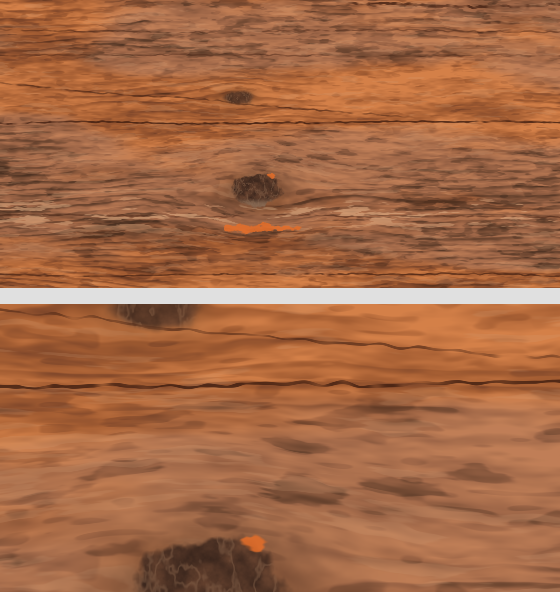
Top: the whole. Bottom: its middle third, enlarged.
Reproduce this texture procedurally as a WebGL 1 fragment shader.

```glsl
precision highp float;
uniform vec2 u_resolution;

#define BIG_KNOT vec2(0.896, 0.34)
#define BIG_SIZE vec2(0.098, 0.064)
#define SMALL_KNOT vec2(0.828, 0.66)
#define SMALL_SIZE vec2(0.054, 0.028)
#define BASE_TONE 0.67
#define STREAKS 1.25
#define FIBRES 0.90
#define RING_DENSITY 38.0
#define RING_DEPTH 0.46
#define FLECK_DEPTH 0.46
#define CRACK_COLOR vec3(0.24, 0.11, 0.06)
#define CHIP_COLOR vec3(0.90, 0.43, 0.16)

float hash(vec2 p) {
  vec3 q = fract(p.xyx * 0.1031);
  q += dot(q, q.yzx + 33.33);
  return fract((q.x + q.y) * q.z);
}

float noise(vec2 p) {
  vec2 i = floor(p), f = fract(p);
  f = f * f * (3.0 - 2.0 * f);
  return mix(mix(hash(i), hash(i + vec2(1.0, 0.0)), f.x),
             mix(hash(i + vec2(0.0, 1.0)), hash(i + 1.0), f.x), f.y);
}

float fbm(vec2 p) {
  float sum = 0.0, amp = 0.54;
  for (int i = 0; i < 4; i++) {
    sum += amp * noise(p);
    p = p * 2.03 + 17.3;
    amp *= 0.5;
  }
  return sum;
}

// Smooth bump of height one around a center
float bump(float x, float center, float width) {
  float d = (x - center) / width;
  return exp(-d * d);
}

// Offset that bends the grain around a knot
float bend(vec2 p, vec2 center, vec2 size) {
  vec2 d = p - center, e = d / (size * vec2(2.2, 2.0));
  return -0.72 * d.y * exp(-dot(e, e));
}

// Ragged elliptical distance, one at the rim
float knotDistance(vec2 p, vec2 center, vec2 size) {
  return length((p - center) / size) + 0.5 * (fbm(p * 30.0) - 0.5);
}

// Thin broken line with ragged width
float crack(vec2 p, float y, float width) {
  float wander = 0.014 * (noise(vec2(p.x * 3.0, y * 91.0)) - 0.5)
               + 0.007 * (noise(vec2(p.x * 45.0, y * 53.0)) - 0.5);
  float w = width * (0.2 + 1.2 * noise(vec2(p.x * 90.0, y * 37.0)));
  float gaps = smoothstep(0.15, 0.6, 0.5 * noise(vec2(p.x * 9.0, y * 71.0)) + 0.5 * noise(vec2(p.x * 60.0, y * 29.0)));
  float soft = 1.0 / u_resolution.y;
  return gaps * (1.0 - smoothstep(w, w + soft, abs(p.y - y - wander)));
}

// Three wood shades from dark to light, with deep shadow below zero
vec3 ramp(float t, vec3 dark, vec3 middle, vec3 light) {
  vec3 c = mix(dark, middle, clamp(t * 2.0, 0.0, 1.0));
  c = mix(c, light, clamp(t * 2.0 - 1.0, 0.0, 1.2));
  return c * (1.0 + 0.55 * clamp(t, -0.6, 0.0));
}

void main() {
  vec2 p = gl_FragCoord.xy / u_resolution.y;

  // Grain coordinates follow the knots and drift gently
  vec2 g = p;
  g.y += bend(p, BIG_KNOT, BIG_SIZE) + bend(p, SMALL_KNOT, SMALL_SIZE);
  g.y += 0.030 * (noise(p * vec2(1.7, 3.0)) - 0.5) + 0.010 * (noise(p * vec2(8.0, 16.0)) - 0.5);
  g.y += 0.004 * (noise(p * vec2(30.0, 50.0)) - 0.5);

  // Broad bands and patches across the plank
  float bright = bump(p.y, 0.65, 0.12);
  float tone = BASE_TONE + 0.20 * bright - 0.26 * bump(p.y, 0.13, 0.08)
             + 0.10 * bump(p.y, 0.27, 0.03) - 0.14 * bump(p.y, 0.40, 0.09);
  tone += 0.35 * (noise(p * vec2(2.0, 7.0) + 12.0) - 0.5);

  // Streaks, fine fibres and short crisp pores
  tone += STREAKS * (fbm(g * vec2(2.2, 16.0)) - 0.5);
  tone += FIBRES * (fbm(g * vec2(9.0, 48.0) + 9.0) - 0.5);
  tone += 0.34 * (noise(g * vec2(40.0, 165.0)) - 0.5);
  float pore = smoothstep(0.68, 0.84, noise(g * vec2(24.0, 125.0) + 61.0));
  tone -= 0.28 * pore;

  // Growth rings as narrow dark lines
  float ring = fract(g.y * RING_DENSITY + 4.5 * fbm(g * vec2(1.1, 5.0)));
  float line = smoothstep(0.45, 0.82, ring) * (1.0 - smoothstep(0.88, 1.0, ring));
  line *= 0.55 + 0.9 * noise(g * vec2(18.0, 70.0) + 23.0);
  tone -= RING_DEPTH * line * smoothstep(0.3, 0.65, noise(g * vec2(2.5, 9.0) + 4.0));

  // Dark weathered flecks
  float weather = smoothstep(0.35, 0.65, noise(p * vec2(2.6, 6.0) + 31.0));
  float fleck = smoothstep(0.56, 0.65, fbm(g * vec2(10.0, 42.0) + 50.0));
  tone -= FLECK_DEPTH * fleck * (0.2 + 0.8 * weather) * (1.0 - 0.5 * bright);

  // Dull and warm wood mixed by band
  float warmth = 0.28 + 0.65 * bright + 0.7 * bump(p.y, 0.0, 0.06) + 0.2 * smoothstep(0.75, 1.0, p.y);
  warmth += 1.3 * (fbm(g * vec2(1.5, 7.0) + 70.0) - 0.5);
  vec3 dull = ramp(tone, vec3(0.45, 0.29, 0.20), vec3(0.62, 0.40, 0.28), vec3(0.73, 0.48, 0.33));
  vec3 warm = ramp(tone, vec3(0.52, 0.29, 0.17), vec3(0.65, 0.37, 0.20), vec3(0.80, 0.48, 0.27));
  vec3 color = mix(dull, warm, smoothstep(0.3, 0.65, warmth));

  // Pale worn scratches
  float worn = smoothstep(0.61, 0.69, fbm(g * vec2(9.0, 70.0) + 120.0));
  worn *= 0.25 + 0.75 * bump(p.y, 0.26, 0.05);
  color = mix(color, vec3(0.84, 0.64, 0.48), 0.7 * worn);

  // Knots with shadowed rims, veins and a paler lower edge
  float big = knotDistance(p, BIG_KNOT, BIG_SIZE);
  float small = knotDistance(p, SMALL_KNOT, SMALL_SIZE);
  color *= 1.0 - 0.20 * exp(-2.0 * max(big - 1.0, 0.0)) - 0.15 * exp(-2.0 * max(small - 1.0, 0.0));
  float vein = 1.0 - smoothstep(0.0, 0.07, abs(fbm(p * vec2(44.0, 26.0)) - 0.5));
  vec3 heart = mix(vec3(0.20, 0.13, 0.10), vec3(0.42, 0.27, 0.19), fbm(p * 70.0));
  heart = mix(heart, vec3(0.54, 0.40, 0.30), 0.4 * vein);
  vec3 bigHeart = mix(heart, vec3(0.55, 0.43, 0.34), 0.8 * smoothstep(0.315, 0.29, p.y));
  color = mix(color, bigHeart, 1.0 - smoothstep(0.82, 0.98, big));
  color = mix(color, heart, 0.85 * (1.0 - smoothstep(0.6, 1.05, small)));

  // Orange chips beside and below the big knot
  float chipArea = bump(p.y, 0.205, 0.025) * bump(p.x, 0.88, 0.24)
                 + 1.3 * bump(p.y, 0.39, 0.016) * bump(p.x, 0.935, 0.03);
  float chip = smoothstep(0.60, 0.68, fbm(p * vec2(24.0, 38.0) + 8.0) * 0.65 + 0.33 * chipArea);
  color = mix(color, CHIP_COLOR, 0.85 * chip);

  // Long splits, one slanting and one confined to the upper right
  float split = crack(p, 0.576, 0.0014) + 0.8 * crack(p, 0.045, 0.0012) + 0.6 * crack(p, 0.25, 0.001);
  float slant = crack(p + vec2(0.0, 0.085 * p.x), 0.71, 0.001);
  split += 0.7 * slant * (1.0 - smoothstep(1.3, 1.5, p.x));
  split += 0.5 * crack(p, 0.89, 0.0008) + 0.5 * crack(p, 0.81, 0.0007);
  split += crack(p, 0.982, 0.003) * smoothstep(1.15, 1.25, p.x);
  color = mix(color, CRACK_COLOR, 0.8 * min(split, 1.0));

  gl_FragColor = vec4(clamp(color, 0.0, 1.0), 1.0);
}
```
